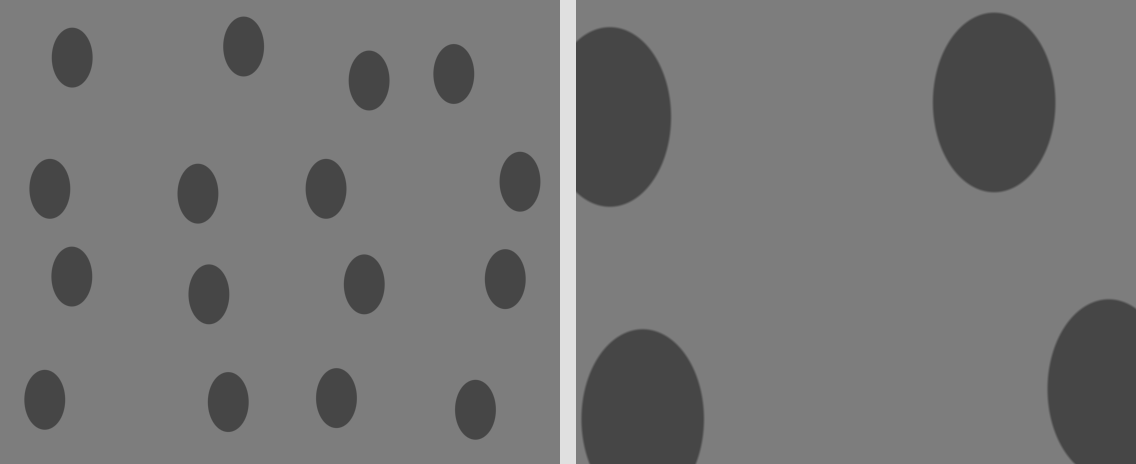
Left: the whole. Right: its middle third, enlarged.
Reproduce this pattern procedurally as a Shadertoy shader.

```glsl
// Scattered upright dark grey ellipses on a flat mid grey ground.

#define GRID vec2(4.0, 4.0)            // spots across and up
#define RADII vec2(0.0440, 0.0645)     // half axes, in canvas heights
#define GAP 0.006                      // least space to the cell border
#define SOFTNESS 0.0024                // edge width, in canvas heights
#define SEED 3.0
#define GROUND_COLOR vec3(0.490)
#define SPOT_COLOR vec3(0.273)

float hash(vec2 p) {
    return fract(sin(dot(p, vec2(127.1, 311.7)) + SEED * 17.3) * 43758.5453);
}

vec2 hash2(vec2 p) {
    return vec2(hash(p), hash(p + 41.7));
}

// Approximate signed distance to an axis-aligned ellipse
float ellipseDistance(vec2 p, vec2 radii) {
    float k = length(p / radii);
    float slope = length(p / (radii * radii));
    return k * (k - 1.0) / max(slope, 1e-4);
}

void mainImage(out vec4 fragColor, in vec2 fragCoord) {
    vec2 pos = fragCoord / iResolution.y;
    vec2 cellSize = vec2(iResolution.x / iResolution.y, 1.0) / GRID;

    // One spot per cell, moved at random but kept inside the cell
    vec2 cell = floor(pos / cellSize);
    vec2 room = max(0.5 * cellSize - RADII - GAP, 0.0);
    vec2 center = (cell + 0.5) * cellSize + (2.0 * hash2(cell) - 1.0) * room;

    // Smooth edge, never thinner than a pixel
    float d = ellipseDistance(pos - center, RADII);
    float edge = 0.5 * max(SOFTNESS, 1.5 / iResolution.y);
    float spot = 1.0 - smoothstep(-edge, edge, d);

    fragColor = vec4(mix(GROUND_COLOR, SPOT_COLOR, spot), 1.0);
}
```
